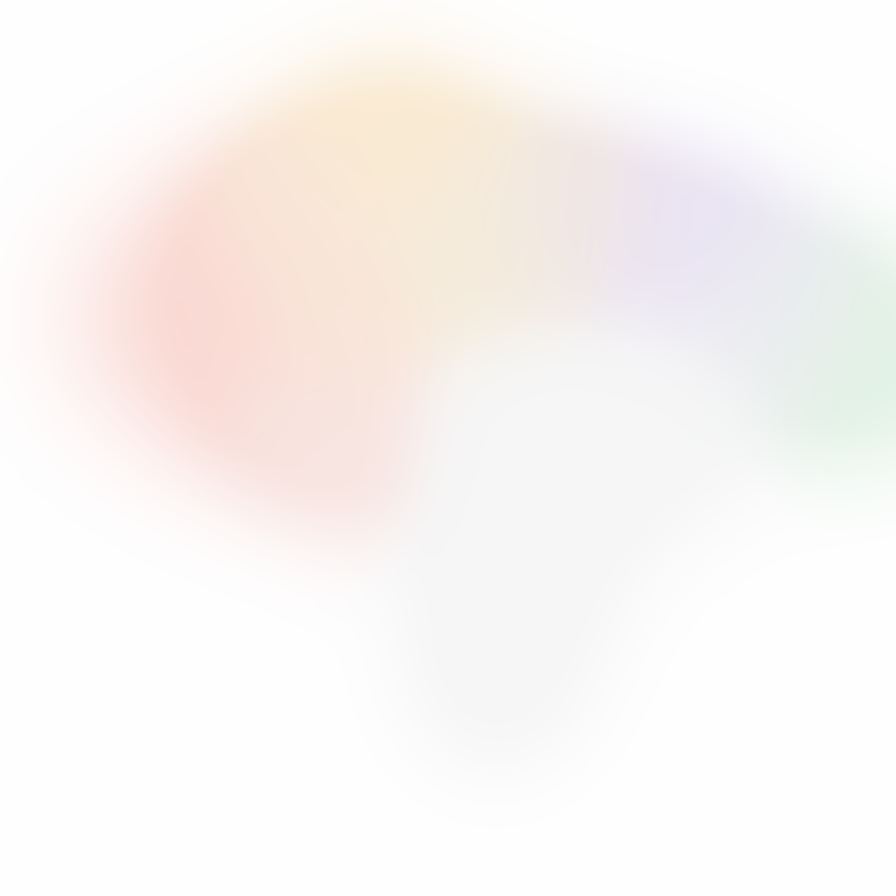
Give the GLSL for this background, as a three.js fragment shader.

```glsl
// Draws a soft cloud of blended pastel glows on a near-white ground.
varying vec2 vUv;

// Palette
const vec3 PAPER    = vec3(0.997);
const vec3 ROSE     = vec3(0.981, 0.850, 0.828);
const vec3 BLUSH    = vec3(0.972, 0.895, 0.880);
const vec3 PEACH    = vec3(0.976, 0.902, 0.850);
const vec3 GOLD     = vec3(0.980, 0.918, 0.823);
const vec3 CREAM    = vec3(0.958, 0.924, 0.862);
const vec3 MAUVE    = vec3(0.942, 0.905, 0.892);
const vec3 LAVENDER = vec3(0.917, 0.892, 0.955);
const vec3 MIST     = vec3(0.920, 0.922, 0.940);
const vec3 MINT     = vec3(0.886, 0.950, 0.898);
const vec3 PEARL    = vec3(0.964, 0.964, 0.965);

// Density at which the cloud fully covers the ground
const float FULL_DENSITY = 1.4;
const float MIN_WEIGHT = 0.00001;

// Adds one round glow: colour mix in rgb, colour weight in a, and its density.
void addGlow(vec2 center, float radius, vec3 tint, inout vec4 blend, inout float density) {
  vec2 offset = (vUv - center) / radius;
  float glow = exp(-dot(offset, offset));
  float weight = glow * glow;
  blend += vec4(tint, 1.0) * weight;
  density += glow;
}

void main() {
  vec4 blend = vec4(0.0);
  float density = 0.0;

  // Warm side
  addGlow(vec2(0.212, 0.645), 0.176, ROSE, blend, density);
  addGlow(vec2(0.352, 0.510), 0.128, BLUSH, blend, density);
  addGlow(vec2(0.322, 0.755), 0.115, PEACH, blend, density);
  addGlow(vec2(0.372, 0.650), 0.120, PEACH, blend, density);
  addGlow(vec2(0.434, 0.832), 0.140, GOLD, blend, density);
  addGlow(vec2(0.521, 0.735), 0.140, CREAM, blend, density);

  // Cool side
  addGlow(vec2(0.632, 0.757), 0.115, MAUVE, blend, density);
  addGlow(vec2(0.758, 0.730), 0.128, LAVENDER, blend, density);
  addGlow(vec2(0.872, 0.650), 0.120, MIST, blend, density);
  addGlow(vec2(0.990, 0.596), 0.150, MINT, blend, density);

  // Pale center and tail
  addGlow(vec2(0.590, 0.500), 0.150, PEARL, blend, density);
  addGlow(vec2(0.735, 0.525), 0.150, PEARL, blend, density);
  addGlow(vec2(0.570, 0.360), 0.135, PEARL, blend, density);
  addGlow(vec2(0.553, 0.225), 0.125, PEARL, blend, density);

  // Lay the cloud over the ground
  vec3 cloud = blend.rgb / max(blend.a, MIN_WEIGHT);
  float coverage = smoothstep(0.0, FULL_DENSITY, density);
  gl_FragColor = vec4(mix(PAPER, cloud, coverage), 1.0);
}
```
